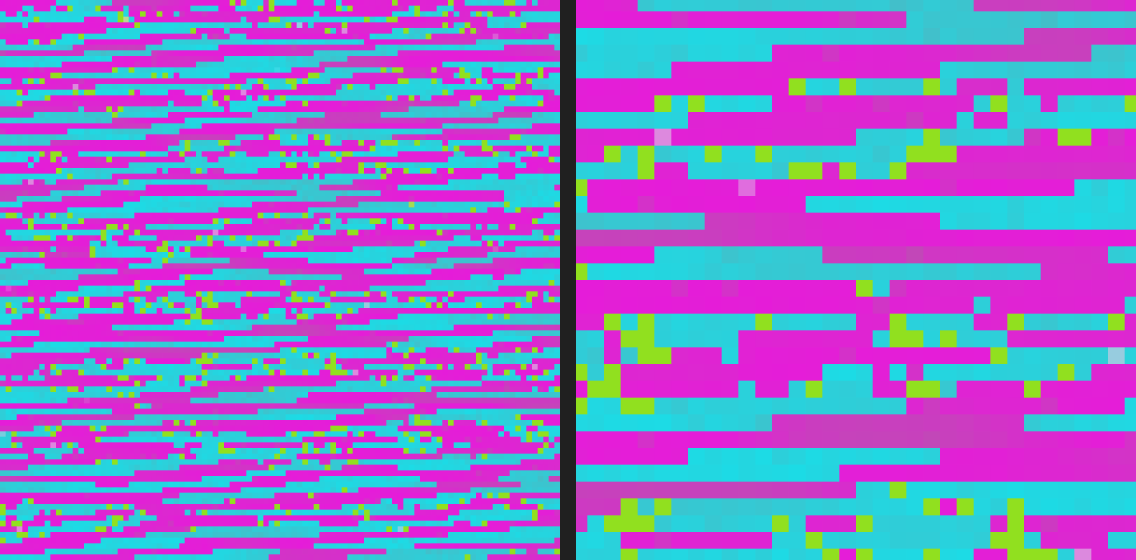
Left: the whole. Right: its middle third, enlarged.
This texture is drawn by a WebGL 2 fragment shader. Its source:

```glsl
#version 300 es
precision highp float;

uniform vec2 u_resolution;
out vec4 fragColor;

#define CELLS 100.0        // grid cells across the canvas
#define STREAK_PERIOD 3.5  // rows from one streak to the next
#define STREAK_SLOPE 0.075 // rows climbed per column
#define BAND_PERIOD 12.6   // rows from one calm band to the next
#define ROUGHNESS 2.1      // breakup of streaks in the busy bands
#define RUN_VARIATION 1.5  // uneven run lengths everywhere
#define CYAN_BIAS -0.09    // raises or lowers the cyan share
#define GREEN_CHANCE 0.42  // green fleck chance along streak rims
#define SAMPLES 3          // antialiasing samples per axis

const float TAU = 6.2831853;
const vec3 MAGENTA = vec3(0.90, 0.11, 0.85);
const vec3 DULL_MAGENTA = vec3(0.76, 0.28, 0.72);
const vec3 CYAN = vec3(0.11, 0.86, 0.90);
const vec3 DULL_CYAN = vec3(0.26, 0.75, 0.79);
const vec3 GREEN = vec3(0.57, 0.88, 0.12);
const vec3 PALE = vec3(0.86, 0.80, 0.90);

float hash(vec2 p) {
    vec3 q = fract(p.xyx * vec3(0.1031, 0.1030, 0.0973));
    q += dot(q, q.yzx + 33.33);
    return fract((q.x + q.y) * q.z);
}

// Smooth noise along a row, independent from row to row
float rowNoise(float x, float row) {
    x += 50.0 * hash(vec2(row, 7.0));
    float i = floor(x);
    float t = smoothstep(0.0, 1.0, x - i);
    return mix(hash(vec2(i, row)), hash(vec2(i + 1.0, row)), t);
}

// 0 in calm bands, 1 in busy ones
float busyness(vec2 cell) {
    float phase = (cell.y - 0.02 * cell.x - 0.7) / BAND_PERIOD;
    float sway = 0.35 * sin(0.09 * cell.x + 0.21 * cell.y);
    return smoothstep(-0.7, 0.4, sway - cos(TAU * phase));
}

// Positive inside cyan streaks, negative between them
float streakField(vec2 cell, float busy) {
    float lane = (cell.y - STREAK_SLOPE * cell.x) / STREAK_PERIOD;
    float warp = 0.9 * sin(0.07 * cell.x + 0.43 * cell.y)
               + 0.7 * sin(0.13 * cell.x - 0.29 * cell.y + 1.7);
    float swell = 0.35 * sin(0.12 * cell.x - 0.83 * cell.y)
                + 0.3 * sin(0.17 * cell.x + 0.61 * cell.y + 2.0);
    float run = rowNoise(cell.x / 11.0, cell.y + 600.0) - 0.5;
    float breakup = rowNoise(cell.x / 3.0, cell.y + 200.0) - 0.5;
    float notch = hash(cell + 31.0) - 0.5;
    return sin(TAU * lane + warp) + swell + CYAN_BIAS + RUN_VARIATION * run
         + busy * (ROUGHNESS * breakup + 0.9 * notch);
}

vec3 cellColor(vec2 cell) {
    float busy = busyness(cell);
    float field = streakField(cell, busy);
    float grain = hash(cell + 71.0);
    float drift = rowNoise(cell.x / 15.0, floor(cell.y / 2.0) + 400.0);

    // Slow fading in calm bands, single faded cells elsewhere
    float calmFade = (1.0 - busy) * smoothstep(0.35, 1.0, drift);
    float magentaFade = 0.2 * smoothstep(0.3, 0.8, drift) + 0.65 * calmFade
                      + 0.08 * grain + 0.4 * step(0.965, grain);
    float cyanFade = 0.3 * smoothstep(0.15, 0.75, drift) + 0.35 * calmFade
                   + 0.28 * grain + 0.15 * step(0.93, grain);
    vec3 color = field > 0.0
        ? mix(CYAN, DULL_CYAN, min(cyanFade, 1.0))
        : mix(MAGENTA, DULL_MAGENTA, min(magentaFade, 1.0));

    // Green flecks on the streak rims, with a few pale sparks
    float rim = step(-0.1, field) * step(field, 0.45);
    float fleck = hash(cell + 137.0);
    color = mix(color, GREEN, rim * step(fleck, GREEN_CHANCE * busy));
    float spark = step(0.997, hash(cell + 211.0)) * busy;
    return mix(color, PALE, 0.6 * spark);
}

void main() {
    float side = min(u_resolution.x, u_resolution.y);
    vec3 total = vec3(0.0);
    for (int j = 0; j < SAMPLES; j++) {
        for (int i = 0; i < SAMPLES; i++) {
            vec2 offset = (vec2(i, j) + 0.5) / float(SAMPLES) - 0.5;
            vec2 uv = (gl_FragCoord.xy + offset) / side;
            total += cellColor(floor(uv * CELLS));
        }
    }
    fragColor = vec4(total / float(SAMPLES * SAMPLES), 1.0);
}
```
